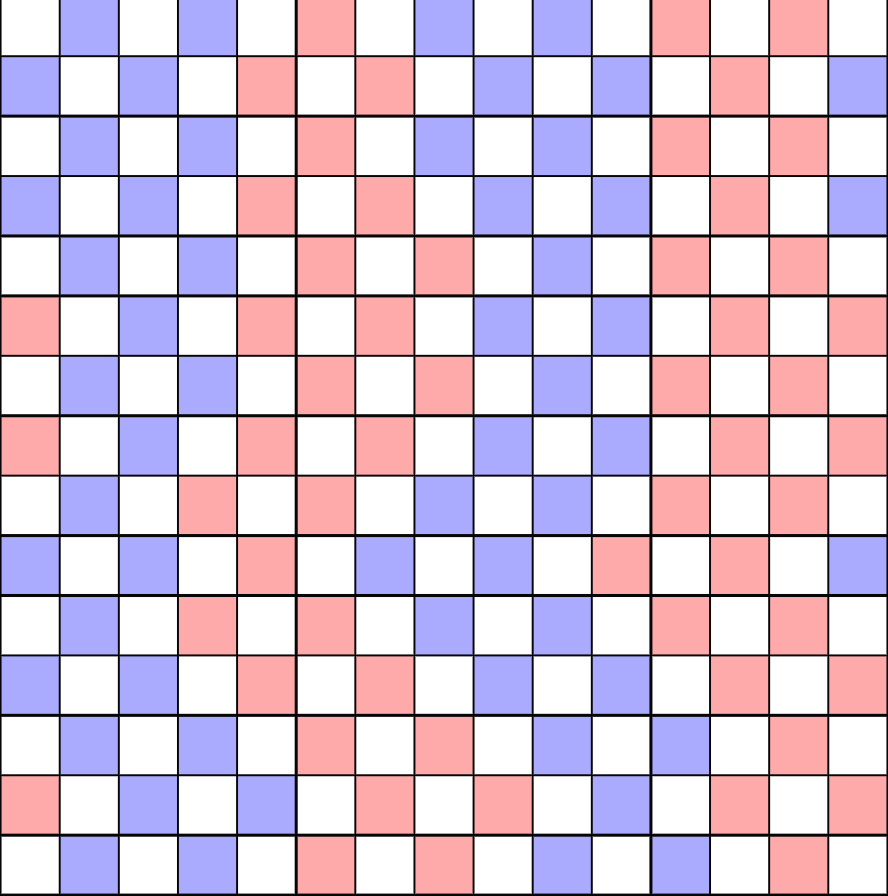
A WebGL 2 fragment shader for this pattern:

```glsl
#version 300 es
precision highp float;
// Ruled checkerboard: white squares alternate with clustered pink and lilac ones.

#define GRID vec2(15.02, 14.953)    // cells across and down the canvas
#define ORIGIN vec2(0.010, 0.015)   // grid offset, in cells
#define THIN_LINE 0.0022            // line widths, in canvas units
#define THICK_LINE 0.0034
#define CLUSTER_PERIOD 7.0          // columns between lilac clusters
#define CLUSTER_SWAY 1.6            // sideways drift of clusters at the bottom
#define SWAY_PERIOD 7.8             // rows per sway
#define JITTER 0.4                  // random change of colour between cells

uniform vec2 u_resolution;
out vec4 fragColor;

const float TAU = 6.2831853;
const vec3 WHITE = vec3(1.0);
const vec3 LILAC = vec3(0.667, 0.667, 1.0);
const vec3 PINK = vec3(1.0, 0.667, 0.667);
const vec3 INK = vec3(0.03, 0.02, 0.03);

float hash(vec2 p) {
    vec3 q = fract(vec3(p.xyx) * 0.1031);
    q += dot(q, q.yzx + 33.33);
    return fract((q.x + q.y) * q.z);
}

// Positive in lilac cells, negative in pink ones; rows count from the top.
float clusterField(vec2 cell) {
    float sway = sin(TAU * (cell.y - 10.75) / SWAY_PERIOD);
    float center = 1.6 + CLUSTER_SWAY * cell.y / 14.0 * sway;
    float wave = cos(TAU * (cell.x - center) / CLUSTER_PERIOD);
    float band = (cell.y - 6.0) / 1.5;
    float pinkBand = 0.6 * exp(-band * band);
    return wave - pinkBand + 0.12 + JITTER * (hash(cell) - 0.5);
}

vec3 cellColor(vec2 cell) {
    if (mod(cell.x + cell.y, 2.0) < 0.5) return WHITE;
    return clusterField(cell) > 0.0 ? LILAC : PINK;
}

// Antialiased coverage of the nearest vertical (x) and horizontal (y) rule.
vec2 ruleCoverage(vec2 grid) {
    vec2 index = round(grid);
    vec2 dist = abs(grid - index) / GRID;
    bool thickX = mod(index.x + 1.0, 6.0) < 0.5;
    bool thickY = mod(index.y * 2.0, 5.0) < 2.5;
    vec2 width = vec2(thickX ? THICK_LINE : THIN_LINE,
                      thickY ? THICK_LINE : THIN_LINE);
    return clamp((0.5 * width - dist) * u_resolution + 0.5, 0.0, 1.0);
}

void main() {
    vec2 grid = gl_FragCoord.xy / u_resolution * GRID - ORIGIN;
    vec2 cell = clamp(floor(grid), 0.0, 14.0);
    cell.y = 14.0 - cell.y;

    // Fill first, then rule the grid over it.
    vec2 rule = ruleCoverage(grid);
    vec3 color = mix(cellColor(cell), INK, max(rule.x, rule.y));
    fragColor = vec4(color, 1.0);
}
```
